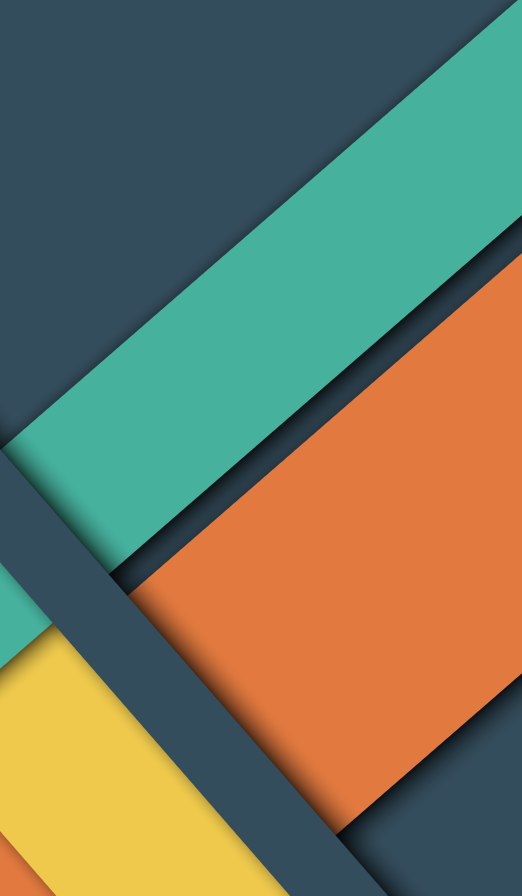
Write a Shadertoy shader that draws this background.

```glsl
// Layered paper bands in teal, orange and yellow on slate, with soft drop shadows.

const vec3 SLATE  = vec3(0.204, 0.302, 0.361);
const vec3 TEAL   = vec3(0.275, 0.698, 0.620);
const vec3 ORANGE = vec3(0.886, 0.478, 0.247);
const vec3 YELLOW = vec3(0.933, 0.788, 0.298);

// Smooth coverage of the side where the signed distance is positive.
float cover(float d) {
    return clamp(d * iResolution.y + 0.5, 0.0, 1.0);
}

// Light left after a shadow that fades with distance d from its edge.
float shade(float d, float strength, float reach) {
    float t = clamp(1.0 - d / reach, 0.0, 1.0);
    return 1.0 - strength * t * t * (d < -0.003 ? 0.0 : 1.0);
}

// Paints a stripe between two heights: faint shadow above, deep shadow below.
vec3 stripe(vec3 base, vec3 paint, float v, float bottom, float top) {
    base *= shade(v - top, 0.28, 0.018) * shade(bottom - v, 0.78, 0.042);
    return mix(base, paint, cover(min(v - bottom, top - v)));
}

void mainImage(out vec4 fragColor, in vec2 fragCoord) {
    // Rotated frame: u runs along the stripes, v across them.
    vec2 p = fragCoord / iResolution.y;
    vec2 axis = vec2(cos(0.7156), sin(0.7156));
    float u = dot(p, axis);
    float v = dot(p, vec2(-axis.y, axis.x));

    // Stripes on the upper right.
    vec3 right = stripe(SLATE, TEAL, v, 0.1914, 0.3755);
    right = stripe(right, ORANGE, v, -0.1946, 0.1594);
    right *= shade(u - 0.327, 0.68, 0.040);

    // Panels on the lower left: yellow over orange, teal over both.
    vec3 left = ORANGE * shade(0.0475 - u, 0.22, 0.018);
    left = mix(left, YELLOW, cover(u - 0.0475));
    left *= shade(0.1914 - v, 0.60, 0.032);
    left = mix(left, TEAL, cover(v - 0.1914));
    left *= shade(0.2444 - u, 0.20, 0.018);

    // Slate crossing band on top.
    vec3 color = mix(left, SLATE, cover(u - 0.2444));
    color = mix(color, right, cover(u - 0.327));
    fragColor = vec4(color, 1.0);
}
```
